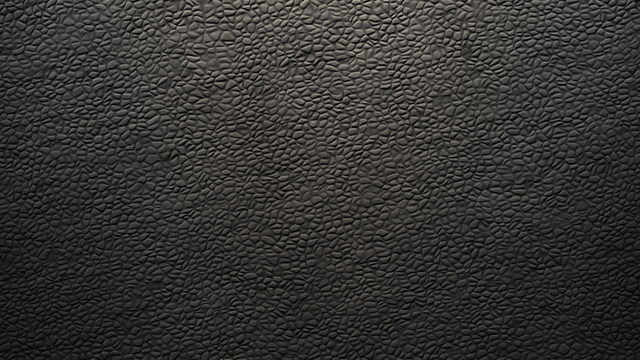
This texture is drawn by a WebGL 2 fragment shader. Its source:

```glsl
#version 300 es
precision highp float;

uniform vec2 u_resolution;
out vec4 outColor;

#define GRAIN_DENSITY vec2(40.0, 64.0)
#define GRAIN_TILT 0.27
#define WARP 0.03
#define JITTER 0.85
#define CREASE_WIDTH 0.55
#define SLOPE_STEP 0.0026
#define RELIEF 1.05
#define CREASE_SHADE 0.35
#define DARK_TONE 0.145
#define BRIGHT_TONE 0.34
#define TINT vec3(1.03, 0.99, 0.93)
#define EDGE_TINT vec3(0.97, 1.0, 1.01)

float hash(vec2 p) {
    return fract(sin(dot(p, vec2(127.1, 311.7))) * 43758.5453);
}

vec2 hash2(vec2 p) {
    return vec2(hash(p), hash(p + 57.3));
}

float valueNoise(vec2 p) {
    vec2 cell = floor(p);
    vec2 f = fract(p);
    f = f * f * (3.0 - 2.0 * f);
    float low = mix(hash(cell), hash(cell + vec2(1.0, 0.0)), f.x);
    float high = mix(hash(cell + vec2(0.0, 1.0)), hash(cell + 1.0), f.x);
    return mix(low, high, f.y);
}

// Gap between the two nearest cell centres: zero along the creases
float cellGap(vec2 p) {
    vec2 cell = floor(p);
    float nearest = 8.0;
    float second = 8.0;
    for (int y = -1; y <= 1; y++) {
        for (int x = -1; x <= 1; x++) {
            vec2 id = cell + vec2(x, y);
            vec2 centre = id + 0.5 + JITTER * (hash2(id) - 0.5);
            float d = distance(p, centre);
            second = min(second, max(nearest, d));
            nearest = min(nearest, d);
        }
    }
    return second - nearest;
}

// Height of the hide: stretched pebbles, some fused into long ridges
float leatherHeight(vec2 p) {
    vec2 bend = vec2(valueNoise(p * 6.0), valueNoise(p * 5.0 + 31.7)) - 0.5;
    vec2 wobble = vec2(valueNoise(p * 38.0 + 9.1), valueNoise(p * 38.0 + 73.3)) - 0.5;
    p += WARP * bend + 0.012 * wobble;
    float c = cos(GRAIN_TILT);
    float s = sin(GRAIN_TILT);
    vec2 q = mat2(c, -s, s, c) * p * GRAIN_DENSITY;
    float pebble = smoothstep(0.0, CREASE_WIDTH, cellGap(q));
    float depth = mix(0.55, 1.1, valueNoise(q * vec2(0.45, 0.7) + 17.0));
    float ridge = valueNoise(q * vec2(0.5, 0.9) + 5.0);
    return 1.0 - depth * (1.0 - pebble) + 0.5 * (ridge - 0.5);
}

void main() {
    vec2 uv = gl_FragCoord.xy / u_resolution;
    vec2 p = gl_FragCoord.xy / u_resolution.y;

    // Slope towards the lamp above
    vec2 stepToLamp = SLOPE_STEP * normalize(vec2(-0.25, 1.0));
    float lower = leatherHeight(p - stepToLamp);
    float upper = leatherHeight(p + stepToLamp);
    float slope = lower - upper;
    float height = 0.5 * (lower + upper);

    // Broad falloff from the top centre
    float side = 2.0 * uv.x - 1.0;
    float tone = mix(DARK_TONE, BRIGHT_TONE, pow(uv.y, 1.2));
    tone *= 1.0 - 0.4 * side * side;
    tone *= 0.93 + 0.14 * valueNoise(p * 7.0 + 40.0);

    // Relief and fine surface speckle
    float speckle = valueNoise(p * 230.0) - 0.5;
    float shade = 1.0 + RELIEF * slope + CREASE_SHADE * (height - 0.55) + 0.12 * speckle;
    float light = max(tone * shade, 0.035);

    vec3 tint = mix(TINT, EDGE_TINT, side * side * 0.7);
    outColor = vec4(light * tint, 1.0);
}
```
